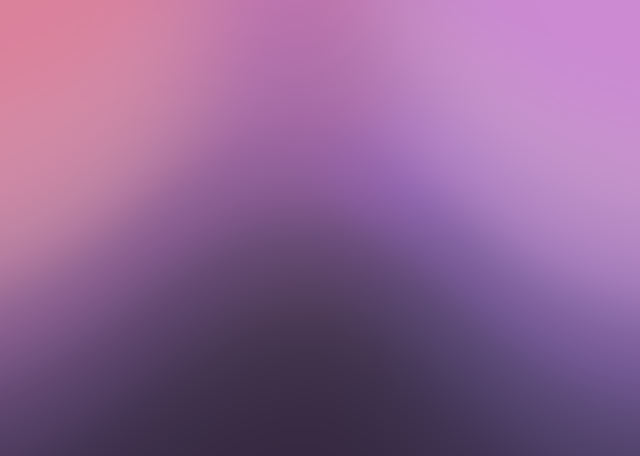
This background is drawn by a Shadertoy shader. Its source:

```glsl
const int STOPS = 7;

float bell(float x, float center, float width) {
    float d = (x - center) / width;
    return exp(-d * d);
}

// Height of the dark mound, wider on its left flank
float moundHeight(float x, float crest) {
    float width = x < crest ? 0.36 : 0.31;
    return 0.20 + 0.435 * bell(x, crest, width);
}

// Soft blend of evenly spaced colour stops, starting at first
vec3 softRamp(float level, vec3 stops[STOPS], float first, float spacing) {
    vec3 sum = vec3(0.0);
    float total = 0.0;
    for (int i = 0; i < STOPS; i++) {
        float weight = bell(level, first + spacing * float(i), spacing * 0.72);
        sum += stops[i] * weight;
        total += weight;
    }
    return sum / total;
}

void mainImage(out vec4 fragColor, in vec2 fragCoord) {
    vec2 uv = fragCoord / iResolution.xy;
    float level = uv.y - moundHeight(uv.x, 0.48);

    // Colours from deep shade up to the lit sky
    vec3 rose[STOPS] = vec3[STOPS](
        vec3(0.210, 0.160, 0.250), vec3(0.240, 0.187, 0.300),
        vec3(0.345, 0.260, 0.410), vec3(0.525, 0.364, 0.560),
        vec3(0.760, 0.525, 0.645), vec3(0.828, 0.545, 0.647),
        vec3(0.857, 0.508, 0.612));
    vec3 plum[STOPS] = vec3[STOPS](
        vec3(0.210, 0.158, 0.250), vec3(0.256, 0.200, 0.295),
        vec3(0.375, 0.280, 0.425), vec3(0.580, 0.384, 0.610),
        vec3(0.690, 0.440, 0.665), vec3(0.745, 0.458, 0.680),
        vec3(0.750, 0.460, 0.680));
    vec3 orchid[STOPS] = vec3[STOPS](
        vec3(0.215, 0.170, 0.280), vec3(0.245, 0.200, 0.325),
        vec3(0.330, 0.270, 0.435), vec3(0.475, 0.363, 0.610),
        vec3(0.690, 0.522, 0.757), vec3(0.778, 0.582, 0.800),
        vec3(0.798, 0.540, 0.820));

    // Rose to orchid across, with a plum column between
    vec3 leftRamp = softRamp(level, rose, -0.6, 0.2);
    vec3 middleRamp = softRamp(level, plum, -0.6, 0.2);
    vec3 rightRamp = softRamp(level, orchid, -0.6, 0.2);
    vec3 color = mix(leftRamp, rightRamp, smoothstep(0.30, 0.65, uv.x));
    color = mix(color, middleRamp, bell(uv.x, 0.46, 0.18));

    // Violet glow on the right shoulder
    float glow = bell(uv.x, 0.61, 0.13) * bell(uv.y, 0.60, 0.15);
    color += vec3(0.025, 0.010, 0.055) * glow;

    fragColor = vec4(color, 1.0);
}
```
